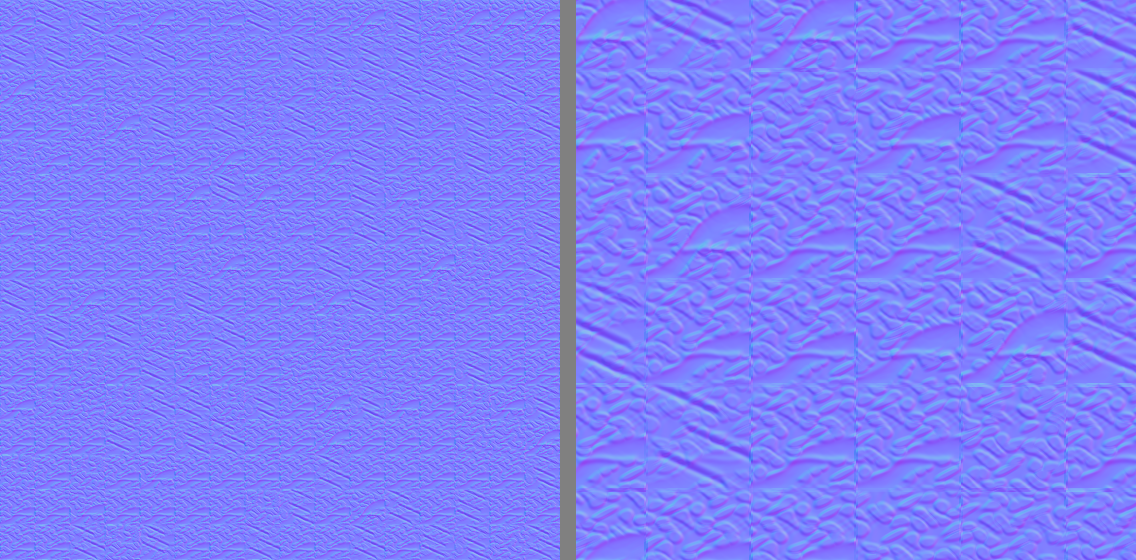
Left, the full canvas; right, a detail of the centre.
Give the GLSL for this texture map, as a three.js fragment shader.

```glsl
// Tangent-space normal map of a 16 by 16 grid of wrinkled, ridged stone tiles.
varying vec2 vUv;

const float TILES = 16.0;
const float SAMPLE_STEP = 0.016;

float hash1(vec2 p) {
  return fract(sin(dot(p, vec2(127.1, 311.7))) * 4375.85);
}

vec2 hash2(vec2 p) {
  return vec2(hash1(p), hash1(p + 19.7));
}

// Distance to the nearest scattered point.
float cellular(vec2 p) {
  vec2 base = floor(p);
  float nearest = 4.0;
  for (int j = -1; j <= 1; j++) {
    for (int i = -1; i <= 1; i++) {
      vec2 cell = base + vec2(float(i), float(j));
      vec2 offset = cell + hash2(cell) - p;
      nearest = min(nearest, dot(offset, offset));
    }
  }
  return sqrt(nearest);
}

float bump(float d, float width) {
  return exp(-d * d / (width * width));
}

// One inside the range a to b, with edges of the given softness.
float band(float x, float a, float b, float soft) {
  return smoothstep(a, a + soft, x) * (1.0 - smoothstep(b - soft, b, x));
}

// Flat-topped pebbles with crisp rims, bent by sines.
float wrinkles(vec2 q, float seed) {
  vec2 bend = vec2(sin(q.y * 19.0 + seed), sin(q.x * 12.0 - q.y * 7.0 + seed * 2.0));
  vec2 p = q * vec2(5.5, 8.5) + bend * vec2(0.3, 0.35) + seed * 23.0;
  float plates = 1.0 - smoothstep(0.3, 0.58, cellular(p));
  float grain = sin(q.x * 37.0 + 2.5 * bend.y) * sin(q.y * 47.0 + 2.5 * bend.x);
  return plates + 0.15 * grain;
}

// Smooth S-shaped crest, climbing from lower left to the right edge.
float crestLine(float x, float rise) {
  return 0.07 + rise * smoothstep(0.0, 0.8, x) + 0.015 * sin(x * 15.0);
}

// Straight scratches falling to the right.
float scratches(vec2 q, float seed) {
  float depth = 0.0;
  for (int i = 0; i < 3; i++) {
    vec2 key = vec2(float(i), seed);
    float level = 0.35 + 0.33 * float(i) + 0.16 * hash1(key);
    float start = 0.35 * hash1(key + 5.0);
    float d = q.y + 0.45 * q.x - level;
    float groove = bump(d, 0.032) - 0.6 * bump(d - 0.075, 0.035);
    depth += band(q.x, start, start + 0.7, 0.08) * groove;
  }
  return depth;
}

// Relief of one tile; kind selects the mix of crest, scratches and wrinkles.
float tileHeight(vec2 q, float kind) {
  float seed = kind < 0.5 ? 0.0 : floor(kind * 14.0);
  float crested = 1.0 - step(0.84, kind);
  float scratched = step(0.64, kind) * step(kind, 0.84);
  float rise = kind < 0.5 ? 0.42 : 0.3 + 0.35 * fract(seed * 0.37);
  float d = q.y - crestLine(q.x, rise);

  // A calm strip runs just below the crest.
  float calm = crested * band(d, -0.26, 0.03, 0.06);
  float rough = (1.0 - 0.93 * calm) * (1.0 - 0.3 * scratched);
  float h = 0.0088 * rough * wrinkles(q, seed);

  // The crest has a thin lip on a low swell.
  float crestPower = crested * (1.0 - 0.6 * scratched);
  h += crestPower * (0.0055 * bump(d, 0.035) - 0.005 * bump(d + 0.13, 0.09));

  // Short ledge on the right and a small arched fold above.
  float ledge = crestPower * band(q.x, 0.3, 0.95, 0.08);
  h += 0.011 * ledge * bump(q.y - 0.29 - 0.01 * sin(q.x * 14.0), 0.032);
  float fold = q.y - 0.77 - 0.06 * sin(q.x * 6.5 + seed);
  h += 0.005 * band(q.x, 0.05, 0.75, 0.15) * bump(fold, 0.04);
  h -= 0.011 * scratched * scratches(q, seed);

  // Most tiles fade at the lower and upper seams; a few keep a hard step.
  float seamFade = mix(0.25, 1.0, band(q.y, -0.02, 1.02, 0.08));
  return h * (fract(kind * 7.0) < 0.12 ? 1.0 : seamFade);
}

float surface(vec2 p) {
  return tileHeight(fract(p), hash1(floor(p) + 3.0));
}

// Central differences keep tile seams as thin, softened steps.
vec2 slopeAt(vec2 p, float e) {
  float dx = surface(p + vec2(e, 0.0)) - surface(p - vec2(e, 0.0));
  float dy = surface(p + vec2(0.0, e)) - surface(p - vec2(0.0, e));
  return vec2(dx, dy) / (2.0 * e);
}

void main() {
  vec2 slope = slopeAt(vUv * TILES, SAMPLE_STEP);
  vec2 tilt = clamp(-slope * vec2(0.85, 1.3), -0.5, 0.5);
  vec3 normal = normalize(vec3(tilt, 1.0));
  gl_FragColor = vec4(normal * 0.5 + 0.5, 1.0);
}
```
